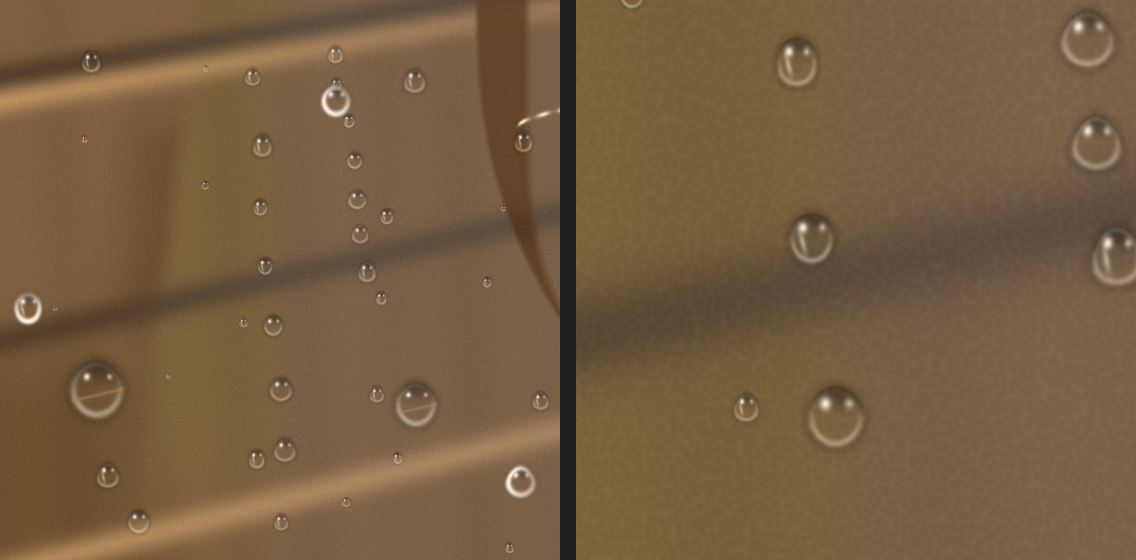
Left, the full canvas; right, a detail of the centre.
Give the GLSL for this texture, as a Shadertoy shader.

```glsl
const vec3 TAN = vec3(0.50, 0.375, 0.255);
const vec3 TAUPE = vec3(0.485, 0.38, 0.28);
const vec3 OLIVE = vec3(0.485, 0.385, 0.235);
const vec3 UMBER = vec3(0.425, 0.315, 0.185);
const vec3 SHADE = vec3(0.42, 0.295, 0.18);
const vec3 STRIPE = vec3(0.385, 0.255, 0.145);
const vec3 SEAM_LEFT = vec3(0.31, 0.23, 0.155);
const vec3 SEAM_RIGHT = vec3(0.355, 0.295, 0.24);
const vec3 GLOW_LEFT = vec3(0.73, 0.57, 0.37);
const vec3 GLOW_RIGHT = vec3(0.66, 0.52, 0.38);
const vec3 GLINT = vec3(0.97, 0.92, 0.85);
const float GRAIN_SCALE = 230.0;
const float GRAIN_AMOUNT = 0.035;
const int TRAIL_DROPS = 8;
const int STRAY_DROPS = 20;

vec2 hash2(vec2 p) {
    vec3 q = fract(p.xyx * vec3(0.1031, 0.1030, 0.0973));
    q += dot(q, q.yzx + 33.33);
    return fract((q.xx + q.yz) * q.zy);
}

// Distance to the nearest jittered cell point
float cellular(vec2 p) {
    vec2 cell = floor(p), f = p - cell;
    float nearest = 2.0;
    for (int y = -1; y <= 1; y++)
        for (int x = -1; x <= 1; x++) {
            vec2 o = vec2(x, y);
            nearest = min(nearest, length(o + hash2(cell + o) - f));
        }
    return nearest;
}

float bell(float x, float width) {
    x /= width;
    return exp(-x * x);
}

// Blurred boards, seams and the dark hanging stripe
vec3 backdrop(vec2 p) {
    float wave = 0.006 * sin(9.0 * p.y + 1.0) + 0.004 * sin(23.0 * p.y + 4.0 * p.x);
    vec3 col = mix(TAN, UMBER, smoothstep(0.48, 0.25, p.y) * smoothstep(0.5, 0.1, p.x));
    float edge = 0.24 + 0.11 * p.y + wave;
    float shade = smoothstep(0.16, 0.01, edge - p.x) * smoothstep(0.3, 0.5, p.y) * smoothstep(0.87, 0.72, p.y);
    col = mix(col, SHADE, 0.85 * shade);
    col = mix(col, OLIVE, smoothstep(-0.025, 0.025, p.x - edge) * smoothstep(0.0, 0.4, p.y + 0.1));
    col = mix(col, TAUPE, smoothstep(0.44, 0.54, p.x + wave));
    col *= 1.0 + 0.025 * sin(31.0 * p.x + 2.0 * p.y) * sin(13.0 * p.x);

    vec3 seam = mix(SEAM_LEFT, SEAM_RIGHT, smoothstep(0.1, 0.6, p.x));
    col = mix(col, seam, 0.9 * bell(p.y - 0.862 - 0.165 * p.x, 0.026));
    col = mix(col, seam, 0.85 * bell(p.y - 0.39 - 0.228 * p.x, 0.029));
    vec3 glow = mix(GLOW_LEFT, GLOW_RIGHT, p.x);
    col = mix(col, glow, mix(0.95, 0.6, p.x) * bell(p.y - 0.817 - 0.17 * p.x, 0.023));
    col = mix(col, glow, 0.9 * bell(p.y + 0.023 - 0.255 * p.x, 0.027));

    float t = 1.0 - p.y;
    float left = 0.85 + 0.61 * pow(max(t, 0.0), 2.5);
    float right = 0.943 + 1.2 * pow(t, 5.0);
    float stripe = smoothstep(-0.006, 0.008, p.x - left) * smoothstep(-0.01, 0.012, right - p.x);
    return mix(col, STRIPE * (1.0 - 0.15 * bell(p.y - 0.59, 0.04)), 0.9 * stripe);
}

// Water bead: dark cap, pale belly, bright rim and small glints
void addDrop(inout vec3 col, vec2 p, float radius, float ringGlow, float seed) {
    vec2 q = p / radius;
    q.y *= 0.87;
    q.x *= 1.0 + 0.1 * q.y + 0.07 * sin(2.0 * q.y + seed);
    float d = length(q);
    if (d > 1.6) return;
    float soft = 0.06 + 1.0 / (iResolution.y * radius);
    float body = smoothstep(1.0 + soft, 1.0 - soft, d);
    float rim = bell(d - 0.86, 0.07 + 0.06 * ringGlow + 0.4 * soft);
    col *= 1.0 - 0.4 * body * smoothstep(-0.1, 0.9, q.y);
    col *= 1.0 - 0.12 * bell(d - 1.05, 0.2);
    col = mix(col, GLINT, 0.3 * rim * smoothstep(0.4, -0.7, q.y));
    float arc = 0.68 + 0.32 * sin(atan(q.y, q.x) + seed);
    col = mix(col, GLINT, clamp(ringGlow * rim * arc, 0.0, 1.0));
    float large = smoothstep(0.025, 0.035, radius);
    float size = mix(0.2, 0.12, large);
    float glints = bell(length(q - vec2(-0.38, 0.42)), size)
        + 0.6 * bell(length(q - vec2(0.48, 0.42)), 0.8 * size);
    float streak = bell(q.x + 0.45 + 0.3 * q.y, 0.13) * bell(q.y + 0.15, 0.4) * step(0.0, sin(seed));
    col = mix(col, GLINT, body * clamp(glints + 0.5 * streak * (1.0 - large), 0.0, 0.95));
    col = mix(col, GLOW_RIGHT, 0.55 * large * body * bell(q.y + 0.2 - 0.22 * q.x, 0.07));
}

void mainImage(out vec4 fragColor, in vec2 fragCoord) {
    vec2 p = fragCoord / iResolution.xy;
    vec3 col = backdrop(p);

    // Two falling trails
    for (int i = 0; i < TRAIL_DROPS; i++) {
        float k = float(i), t = k / float(TRAIL_DROPS - 1);
        vec2 h = hash2(vec2(k, 7.0));
        vec2 jitter = 0.02 * (h - 0.5);
        addDrop(col, p - mix(vec2(0.455, 0.86), vec2(0.508, 0.075), t) - jitter, 0.011 + 0.008 * h.x, 0.12, k);
        addDrop(col, p - mix(vec2(0.595, 0.905), vec2(0.675, 0.46), t) + jitter, 0.009 + 0.007 * h.y, 0.2, k + 1.0);
    }
    // Strays, mostly tiny
    for (int i = 0; i < STRAY_DROPS; i++) {
        float k = float(i);
        vec2 h = hash2(vec2(k, 31.0));
        vec2 place = fract(vec2(0.755, 0.570) * k + 0.12 * h + 0.3);
        addDrop(col, p - place, mix(0.004, 0.02, h.x * h.x), 0.15, 6.0 * h.y);
    }
    // Bright rings, then the two large beads
    for (int i = 0; i < 3; i++) {
        float k = float(i);
        vec2 place = vec2(0.05, 0.45) + k * vec2(0.66, 0.895) - k * k * vec2(0.11, 0.525);
        addDrop(col, p - place, 0.024, 1.1, 3.0 + k);
    }
    for (int i = 0; i < 2; i++) {
        float k = float(i);
        addDrop(col, p - mix(vec2(0.173, 0.305), vec2(0.743, 0.278), k), mix(0.046, 0.035, k), 0.25, 4.0);
    }
    // Broken glint on the right edge
    float curve = 0.768 + 0.035 * sqrt(max(p.x - 0.92, 0.0) / 0.08);
    float dash = smoothstep(0.92, 0.93, p.x) * (0.55 + 0.45 * sin(170.0 * p.x));
    col = mix(col, GLINT, dash * bell(p.y - curve, 0.004));

    col += GRAIN_AMOUNT * (cellular(p * GRAIN_SCALE) - 0.45);
    fragColor = vec4(col, 1.0);
}
```
